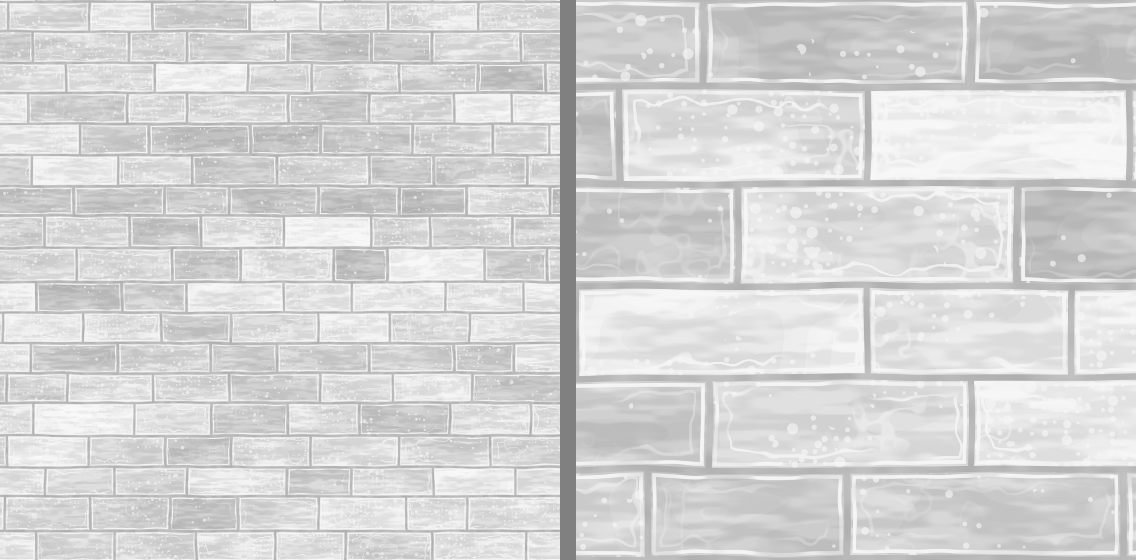
Left, the full canvas; right, a detail of the centre.
Write a Shadertoy shader that draws this texture.

```glsl
const float ROWS = 18.0;
const float COLUMNS = 7.0;
const float ROW_JITTER = 0.14;       // in row heights
const float COLUMN_JITTER = 0.36;    // in brick widths
const float WOBBLE = 0.0022;         // bend of the joints
const float MORTAR_HALF = 0.0019;
const float RIM_CENTRE = 0.0040;
const float RIM_HALF = 0.0011;
const float CHIP_HALF = 0.0009;
const float STREAK_DEPTH = 0.060;
const float PATCH_DEPTH = 0.055;
const vec3 MORTAR = vec3(0.715);
const vec3 BRICK_DARK = vec3(0.750);
const vec3 BRICK_LIGHT = vec3(0.900);
const vec3 CHALK = vec3(0.965);

float hash(vec2 p) {
    vec3 q = fract(p.xyx * 0.1031);
    q += dot(q, q.yzx + 33.33);
    return fract((q.x + q.y) * q.z);
}

// Value noise that tiles over the unit square
float noise(vec2 uv, vec2 freq) {
    vec2 p = uv * freq, i = floor(p), f = fract(p);
    f = f * f * (3.0 - 2.0 * f);
    vec2 a = mod(i, freq), b = mod(i + 1.0, freq);
    return mix(mix(hash(a), hash(vec2(b.x, a.y)), f.x),
               mix(hash(vec2(a.x, b.y)), hash(b), f.x), f.y);
}

float joint(float i, float seed, float count, float jitter) {
    return i + jitter * (hash(vec2(mod(i, count) + 3.0, seed)) - 0.5);
}

// Cell index, then distances to its lower and upper joint
vec3 locate(float x, float seed, float count, float jitter) {
    float i = floor(x);
    if (x < joint(i, seed, count, jitter)) i -= 1.0;
    else if (x >= joint(i + 1.0, seed, count, jitter)) i += 1.0;
    return vec3(mod(i, count), x - joint(i, seed, count, jitter),
                joint(i + 1.0, seed, count, jitter) - x);
}

// Soft line of a given half width around zero
float stroke(float d, float halfWidth, float blur) {
    return 1.0 - smoothstep(halfWidth - blur, halfWidth + blur, abs(d));
}

// Round flecks, one candidate per grid cell
float flecks(vec2 uv, float freq, float density, float blur) {
    vec2 cell = mod(floor(uv * freq), freq);
    float pick = hash(cell + 17.0);
    vec2 centre = 0.3 + 0.4 * vec2(hash(cell + 41.0), hash(cell + 73.0));
    float radius = mix(0.12, 0.29, hash(cell + 97.0)) / freq;
    float d = length(fract(uv * freq) - centre) / freq;
    return step(pick, density) * (1.0 - smoothstep(radius - blur, radius + blur, d));
}

void mainImage(out vec4 fragColor, in vec2 fragCoord) {
    vec2 uv = fragCoord / iResolution.y;
    float blur = 0.6 / iResolution.y;

    // Brick layout with slightly bent joints
    vec2 bend = vec2(noise(uv, vec2(31.0)), noise(uv + 0.37, vec2(23.0, 37.0))) - 0.5;
    vec2 p = uv + WOBBLE * bend;
    vec3 row = locate(p.y * ROWS, 5.0, ROWS, ROW_JITTER);
    float shift = 0.5 * mod(row.x + 1.0, 2.0);
    vec3 col = locate(p.x * COLUMNS + shift, row.x + 11.0, COLUMNS, COLUMN_JITTER);
    float edge = min(min(col.y, col.z) / COLUMNS, min(row.y, row.z) / ROWS);

    // Tone and private noise offset of this brick
    vec2 id = vec2(col.x, row.x);
    float tone = hash(id + 29.0);
    vec2 q = uv + vec2(hash(id + 53.0), hash(id + 67.0));
    float wear = smoothstep(0.1, 0.9, tone);
    vec3 color = mix(BRICK_DARK, BRICK_LIGHT, tone);
    color += 0.03 * smoothstep(0.8, 0.95, tone);

    // Cloudy patches and stepped horizontal brush streaks
    float cloud = noise(q, vec2(17.0, 41.0));
    float streak = 0.6 * noise(q, vec2(29.0, 211.0)) + 0.4 * noise(q, vec2(83.0, 307.0));
    color += PATCH_DEPTH * (floor(cloud * 4.0) / 3.0 - 0.5);
    color += STREAK_DEPTH * (smoothstep(0.3, 0.7, streak) - 0.5);

    // Chalky brush marks, stronger on the pale bricks
    float brushed = smoothstep(0.55, 0.75, streak) * smoothstep(0.45, 0.8, cloud);
    color = mix(color, CHALK, brushed * mix(0.15, 0.6, wear));

    // Scattered flecks in two sizes
    float cluster = smoothstep(0.25, 0.75, noise(q, vec2(19.0, 31.0)));
    float density = cluster * mix(0.12, 0.6, wear);
    float dots = max(flecks(q, 83.0, density * 0.7, blur), flecks(q, 149.0, density, blur));
    color = mix(color, CHALK, 0.65 * dots);

    // Ragged chip lines near the edges and a few fine cracks
    float ragged = 0.6 * noise(q, vec2(47.0)) + 0.4 * noise(q, vec2(113.0));
    float chip = stroke(edge - 0.003 - 0.014 * ragged, CHIP_HALF, blur);
    chip *= smoothstep(0.4, 0.65, noise(q, vec2(25.0, 35.0)));
    float crack = 1.0 - smoothstep(0.015, 0.05, abs(ragged - 0.5));
    crack *= smoothstep(0.62, 0.8, noise(q, vec2(13.0, 21.0)));
    color = mix(color, CHALK, max(chip, 0.6 * crack) * mix(0.25, 0.85, wear));

    // Bright broken rim, then the mortar
    float rimNoise = noise(q, vec2(71.0));
    float rim = stroke(edge - RIM_CENTRE - 0.0012 * (rimNoise - 0.5), RIM_HALF, blur);
    color = mix(color, CHALK, rim * mix(0.45, 0.95, smoothstep(0.15, 0.6, rimNoise)));
    vec3 mortar = MORTAR + 0.08 * (noise(uv, vec2(97.0)) - 0.4);
    color = mix(color, mortar, stroke(edge, MORTAR_HALF, blur));

    fragColor = vec4(clamp(color, 0.0, 1.0), 1.0);
}
```
